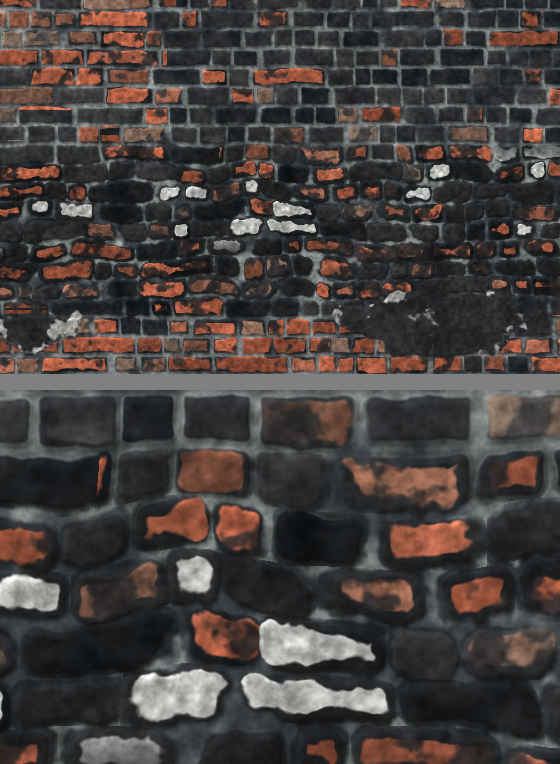
Top: the whole. Bottom: its middle third, enlarged.
Write a Shadertoy shader that draws this texture.

```glsl
// A weathered brick wall: irregular courses of soot-blackened and clay bricks in
// grey mortar, with a worn band of rounded stones and two patches of rubble.
// Bricks are noisy rounded boxes; one height field gives relief and shadows.
#define ROWS 19.5
#define SLOT 0.155
#define JOINT 0.0048
#define RELIEF 0.50
#define GRAIN 0.75
#define MORTAR vec3(0.45, 0.465, 0.465)
#define SOOT vec3(0.105, 0.115, 0.125)
#define SMOKED vec3(0.235, 0.235, 0.24)
#define CLAY vec3(0.60, 0.325, 0.235)
#define BUFF vec3(0.47, 0.40, 0.345)
#define LIME vec3(0.72, 0.73, 0.71)

struct Brick { float dist; vec2 id; };

float hash(vec2 p) {
    vec3 q = fract(p.xyx * 0.1031);
    q += dot(q, q.yzx + 33.33);
    return fract((q.x + q.y) * q.z);
}

float noise(vec2 p) {
    vec2 i = floor(p), f = fract(p);
    f = f * f * (3.0 - 2.0 * f);
    return mix(mix(hash(i), hash(i + vec2(1, 0)), f.x),
               mix(hash(i + vec2(0, 1)), hash(i + vec2(1, 1)), f.x), f.y);
}

float fbm(vec2 p) {
    float sum = 0.0, amp = 0.53;
    for (int i = 0; i < 4; i++) {
        sum += amp * noise(p);
        p = mat2(1.6, 1.2, -1.2, 1.6) * p + 17.3;
        amp *= 0.5;
    }
    return sum;
}

// Distance to the nearest scattered point: rounded lumps for the rubble
float cellular(vec2 p) {
    vec2 cell = floor(p);
    float best = 2.0;
    for (int k = 0; k < 9; k++) {
        vec2 c = cell + vec2(k % 3 - 1, k / 3 - 1);
        best = min(best, length(c + vec2(hash(c), hash(c + 71.0)) - p));
    }
    return best;
}

// Worn band across the middle of the wall
float wear(vec2 p) {
    return smoothstep(0.10, 0.24, p.y) * (1.0 - smoothstep(0.53, 0.65, p.y));
}

// Courses of stretchers, many of them split into two headers
Brick brickAt(vec2 p) {
    float worn = wear(p);
    float ragged = fbm(p * 34.0) - 0.5;
    p += (vec2(noise(p * 9.0), noise(p * 9.0 + 40.0)) - 0.5) * mix(0.006, 0.028, worn);
    float row = floor(p.y * ROWS);
    float x = p.x / SLOT + 7.0 * hash(vec2(row, 3.0));
    x += 0.16 * sin(x * 2.3 + row * 1.7);
    float slot = floor(x), f = fract(x);
    float cut = 0.5 + 0.24 * (hash(vec2(slot, row + 50.0)) - 0.5);
    float splitShare = mix(0.35, 0.85, smoothstep(0.2, 0.7, p.x));
    float side = step(cut, f);
    vec2 ends = vec2(0.0, 1.0);
    if (hash(vec2(slot, row + 90.0)) < splitShare) ends = mix(vec2(0.0, cut), vec2(cut, 1.0), side);
    else side = 0.0;
    vec2 id = vec2(slot * 2.0 + side, row) + 11.0;
    vec2 centre = vec2((f - 0.5 * (ends.x + ends.y)) * SLOT, (fract(p.y * ROWS) - 0.5) / ROWS);
    vec2 halfSize = 0.5 * vec2((ends.y - ends.x) * SLOT, 1.0 / ROWS);
    halfSize -= JOINT * (0.65 + 0.7 * hash(id + 5.0));
    float radius = mix(0.004, 0.015, worn);
    vec2 q = abs(centre) - halfSize + radius;
    float d = length(max(q, 0.0)) + min(max(q.x, q.y), 0.0) - radius;
    return Brick(d + ragged * mix(0.009, 0.022, worn), id);
}

float rubble(vec2 p) {
    float right = (length((p - vec2(1.18, 0.145)) / vec2(0.27, 0.085)) - 1.0) * 0.085;
    float left = (length((p - vec2(0.10, 0.13)) / vec2(0.15, 0.065)) - 1.0) * 0.065;
    return min(right, left) + (fbm(p * 13.0) - 0.5) * 0.10;
}

float height(vec2 p, float brickDist, float rubbleDist) {
    float face = smoothstep(0.005, -0.006, brickDist);
    float rock = smoothstep(0.006, -0.012, rubbleDist);
    float lumps = 1.0 - cellular(p * 19.0 + fbm(p * 24.0) * 1.5);
    return mix(face, 0.5 + lumps, rock) + (0.5 + 0.5 * wear(p)) * fbm(p * 55.0);
}

void mainImage(out vec4 fragColor, in vec2 fragCoord) {
    vec2 p = fragCoord / iResolution.y;
    float edge = 0.0012 + 0.7 / iResolution.y;
    float worn = wear(p);
    Brick brick = brickAt(p);
    float rock = rubble(p);
    float broad = fbm(p * 5.0 + 3.0), patches = fbm(p * 22.0 + 60.0);
    float fine = fbm(p * 95.0);

    // Mortar, stained where soot has run over it
    vec3 color = MORTAR * (0.72 + 0.56 * patches);
    float stain = smoothstep(0.50, 0.68, fbm(p * 14.0 + 9.0) + 0.08 * worn);
    color = mix(color, SOOT * 1.5, stain * 0.75);
    color = mix(color, SOOT, worn * 0.8 * smoothstep(0.008, 0.001, brick.dist + (patches - 0.5) * 0.02));

    // Brick faces: clean at upper left and at the foot, smoked elsewhere
    float kind = hash(brick.id + 23.0), tint = hash(brick.id + 47.0);
    float clean = smoothstep(0.75, 0.25, p.x) * smoothstep(0.60, 0.75, p.y);
    clean = max(clean, 1.0 - smoothstep(0.10, 0.24, p.y));
    float firedShare = max(mix(0.27, 0.55, worn), 0.88 * clean);
    vec3 clay = mix(CLAY, BUFF, smoothstep(0.45, 1.0, tint)) * (0.78 + 0.4 * hash(brick.id + 61.0));
    vec3 dark = mix(SOOT, SMOKED, tint * 0.75 + (patches - 0.5) * 1.2) * mix(1.1, 0.85, worn);
    float core = smoothstep(0.0, 0.004, -brick.dist - 0.006 * worn + (patches - 0.5) * 0.024);
    float scorch = smoothstep(0.52, 0.66, fbm(p * 30.0 + 130.0) + 0.06 * worn - 0.07 * clean);
    vec3 face = mix(dark, clay, step(kind, firedShare) * core * (1.0 - 0.85 * scorch));
    float limeStone = step(0.88, kind) * worn * smoothstep(0.30, 0.38, p.y);
    face = mix(face, LIME, limeStone * core);
    color = mix(color, face, smoothstep(edge, -edge, brick.dist));

    // Rubble with a few pale broken spots
    vec3 stone = mix(SOOT * 0.85, SMOKED, patches);
    stone = mix(stone, LIME * 0.85, smoothstep(0.60, 0.68, fbm(p * 19.0 + 200.0)));
    color = mix(color, stone, smoothstep(edge, -edge, rock));

    // Light from the upper left, then grain and broad grime
    vec2 toLight = vec2(-0.0022, 0.0038);
    float slope = height(p, brick.dist, rock)
                - height(p + toLight, brickAt(p + toLight).dist, rubble(p + toLight));
    color *= clamp(1.0 + RELIEF * slope, 0.5, 1.45);
    color *= 1.0 + GRAIN * (fine - 0.5);
    color *= 0.84 + 0.32 * broad;
    fragColor = vec4(clamp(color, 0.0, 1.0), 1.0);
}
```
